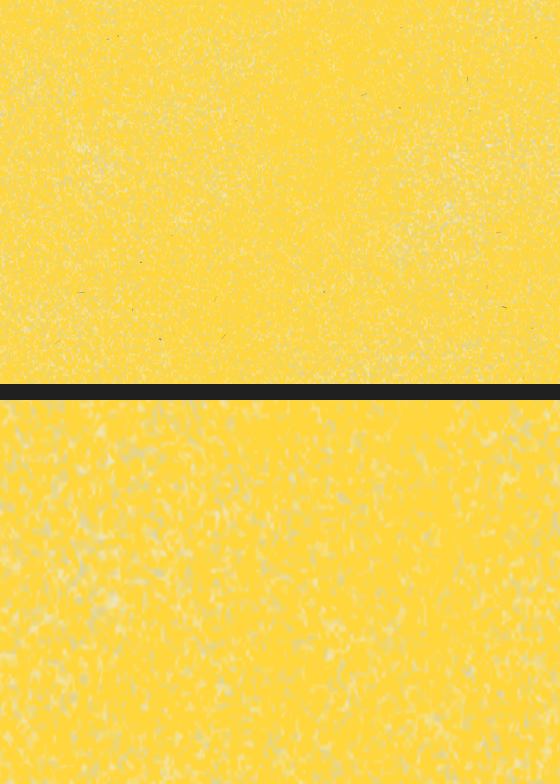
Top, the full canvas; bottom, a detail of the centre.
A Shadertoy shader for this texture:

```glsl
const vec3 YELLOW = vec3(1.0, 0.84, 0.235);
const vec3 CREAM = vec3(0.92, 0.915, 0.87);
const vec3 PALE_GREY = vec3(0.80, 0.82, 0.81);
const vec3 DARK_GREY = vec3(0.47, 0.49, 0.46);

float hash(vec2 p) {
    vec3 q = fract(p.xyx * vec3(0.1031, 0.1030, 0.0973));
    q += dot(q, q.yzx + 33.33);
    return fract((q.x + q.y) * q.z);
}

vec2 hash2(float n, float seed) {
    return vec2(hash(vec2(n, seed)), hash(vec2(n + 57.0, seed + 19.0)));
}

float noise(vec2 p) {
    vec2 cell = floor(p);
    vec2 f = fract(p);
    f = f * f * (3.0 - 2.0 * f);
    float low = mix(hash(cell), hash(cell + vec2(1, 0)), f.x);
    float high = mix(hash(cell + vec2(0, 1)), hash(cell + vec2(1, 1)), f.x);
    return mix(low, high, f.y);
}

float fbm(vec2 p, int octaves) {
    float sum = 0.0;
    float total = 0.0;
    float amp = 0.5;
    for (int i = 0; i < octaves; i++) {
        sum += amp * noise(p);
        total += amp;
        p = mat2(1.6, 1.2, -1.2, 1.6) * p + 17.3;
        amp *= 0.55;
    }
    return sum / total;
}

float segment(vec2 p, vec2 halfAxis) {
    float t = clamp(dot(p, halfAxis) / dot(halfAxis, halfAxis), -1.0, 1.0);
    return length(p - halfAxis * t);
}

// Smooth bare band running in from the left edge
float bareBand(vec2 uv, float y, float width, float reach) {
    float wobble = 0.03 * (noise(vec2(uv.x * 5.0, y * 40.0)) - 0.5);
    float d = (uv.y - y - wobble) / width;
    return exp(-d * d) * (1.0 - smoothstep(reach * 0.6, reach, uv.x));
}

// How strongly the paper shows through the ink, around zero
float wear(vec2 uv, float aspect) {
    float w = 0.9 * (fbm(uv * vec2(3.5, 5.0) + 4.0, 4) - 0.5);
    w += 0.45 * (fbm(uv * 22.0 + 9.0, 2) - 0.5);
    w += 0.10 * smoothstep(0.5, 0.9, uv.x / aspect);
    vec2 calm = (uv - vec2(0.42 * aspect, 0.82)) / vec2(0.38, 0.28);
    w -= 0.15 * exp(-dot(calm, calm));
    w -= 0.22 * bareBand(uv, 0.63, 0.025, 0.65);
    w -= 0.22 * bareBand(uv, 0.37, 0.020, 0.85);
    w -= 0.18 * bareBand(uv, 0.29, 0.015, 0.60);
    return w;
}

// Small rubbed spots where the paper shows more
float rubbedSpots(vec2 uv, float aspect) {
    float sum = 0.0;
    for (int i = 0; i < 7; i++) {
        vec2 center = hash2(float(i), 3.0) * vec2(aspect, 1.0);
        float radius = mix(0.010, 0.028, hash(vec2(float(i), 71.0)));
        vec2 d = (uv - center) / radius;
        sum += exp(-dot(d, d));
    }
    return sum;
}

// Short dark fibres, a few of them longer
float fibres(vec2 uv, float aspect, float pixel) {
    float mask = 0.0;
    for (int i = 0; i < 30; i++) {
        float n = float(i);
        vec2 center = hash2(n, 11.0) * vec2(aspect, 1.0);
        vec2 shape = hash2(n, 29.0);
        float angle = 6.2832 * hash(vec2(n, 43.0));
        float len = mix(0.001, 0.012, pow(shape.x, 5.0));
        float d = segment(uv - center, len * vec2(cos(angle), sin(angle)));
        float width = mix(0.0007, 0.0022, shape.y * shape.y * (1.0 - shape.x));
        float cover = 1.0 - smoothstep(width - 0.5 * pixel, width + 0.7 * pixel, d);
        mask = max(mask, cover * mix(0.3, 1.0, shape.y));
    }
    return mask;
}

// Fine upright grain, scaled to unit deviation
float paperGrain(vec2 uv) {
    vec2 bend = 0.004 * vec2(noise(uv * 90.0), noise(uv * 90.0 + 31.0));
    vec2 p = uv + bend;
    float fine = noise(p * vec2(290.0, 200.0));
    float medium = noise(vec2(p.x + 0.15 * p.y, p.y) * vec2(210.0, 125.0) + 80.0);
    return (mix(medium, fine, 0.6) - 0.5) / 0.155;
}

void mainImage(out vec4 fragColor, in vec2 fragCoord) {
    vec2 uv = fragCoord / iResolution.y;
    float aspect = iResolution.x / iResolution.y;
    float pixel = 1.0 / iResolution.y;

    float spots = rubbedSpots(uv, aspect);
    float relief = paperGrain(uv) + 1.9 * wear(uv, aspect) + 0.9 * spots;
    float bare = clamp(0.135 + 0.22 * relief, 0.0, 1.0);

    // Bare paper varies from cream to grey
    float tint = smoothstep(0.2, 0.8, noise(uv * 120.0 + 50.0) + 0.3 * spots);
    vec3 paper = mix(PALE_GREY, CREAM, tint);

    vec3 color = mix(YELLOW, paper, bare);
    color = mix(color, DARK_GREY, 0.8 * fibres(uv, aspect, pixel));
    fragColor = vec4(color, 1.0);
}
```
